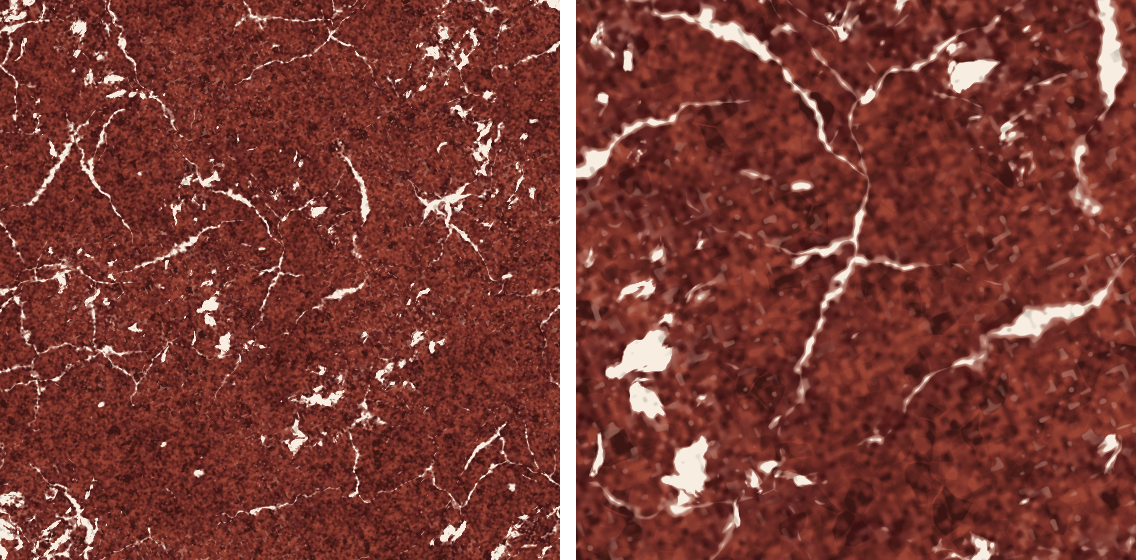
Left: the whole. Right: its middle third, enlarged.
This texture is drawn by a three.js fragment shader. Its source:

```glsl
#define DARK vec3(0.325, 0.122, 0.105)
#define MID vec3(0.455, 0.175, 0.148)
#define LIGHT vec3(0.565, 0.24, 0.185)
#define PLUM vec3(0.31, 0.11, 0.12)
#define PINK vec3(0.74, 0.52, 0.46)
#define CREAM vec3(0.97, 0.93, 0.88)
#define VEINS 22
#define PATCHES 15
#define VEIN_WIDTH 0.0048
#define GRAIN 250.0
#define CONTRAST 1.3
#define SEED 4.0

varying vec2 vUv;

float hash(vec2 p) {
  vec3 q = fract(p.xyx * 0.1031);
  q += dot(q, q.yzx + 33.33);
  return fract((q.x + q.y) * q.z);
}

vec2 hash2(vec2 p) {
  return vec2(hash(p), hash(p + 57.3));
}

vec2 rotate(vec2 p, float a) {
  float c = cos(a), s = sin(a);
  return vec2(c * p.x + s * p.y, c * p.y - s * p.x);
}

float noise(vec2 p) {
  vec2 i = floor(p), f = fract(p);
  f = f * f * (3.0 - 2.0 * f);
  return mix(mix(hash(i), hash(i + vec2(1, 0)), f.x),
             mix(hash(i + vec2(0, 1)), hash(i + vec2(1, 1)), f.x), f.y);
}

float fbm(vec2 p) {
  float sum = 0.0, amp = 0.533;
  for (int i = 0; i < 4; i++) {
    sum += amp * noise(p);
    p = rotate(p, 0.6) * 2.03 + 17.0;
    amp *= 0.5;
  }
  return sum;
}

// x: distance to nearest point, y: gap to the second, z: cell id
vec3 voronoi(vec2 p) {
  vec2 cell = floor(p);
  float near = 9.0, second = 9.0, id = 0.0;
  for (int y = -1; y <= 1; y++)
    for (int x = -1; x <= 1; x++) {
      vec2 c = cell + vec2(x, y);
      float d = length(c + hash2(c) - p);
      if (d < near) {
        second = near;
        near = d;
        id = hash(c + 91.7);
      } else second = min(second, d);
    }
  return vec3(near, second - near, id);
}

// Frame of a scattered feature, repeating across the canvas edge
vec2 scatterFrame(vec2 p, vec2 key) {
  vec2 r = hash2(key + 11.0);
  float slant = r.x < 0.6 ? mix(-1.35, -0.45, r.y) : mix(0.2, 1.2, r.y);
  return rotate(fract(p - hash2(key) + 0.5) - 0.5, slant);
}

// Depth inside tapered, broken veins, negative outside
float veins(vec2 p) {
  float depth = -1.0;
  for (int i = 0; i < VEINS; i++) {
    vec2 key = vec2(float(i) * 3.0, SEED);
    vec2 q = scatterFrame(p, key), r = hash2(key + 23.0);
    float taper = max(1.0 - pow(q.x / mix(0.05, 0.15, r.x), 2.0), -2.0);
    q.y += 0.009 * sin(q.x * 28.0 + 6.0 * r.y);
    float swell = 1.9 * noise(vec2(q.x * 60.0, q.y * 25.0) + key * 7.0) - 0.1;
    float width = VEIN_WIDTH * mix(0.35, 1.2, r.y) * taper * swell;
    depth = max(depth, width - abs(q.y));
  }
  return depth;
}

// Closeness to the brecciated zones, 1 at their hearts
float zones(vec2 p) {
  float envelope = -1.0;
  for (int i = 0; i < PATCHES; i++) {
    vec2 key = vec2(float(i) * 5.0 + 200.0, SEED);
    vec2 size = mix(vec2(0.06, 0.025), vec2(0.14, 0.06), hash(key + 31.0));
    envelope = max(envelope, 1.0 - length(scatterFrame(p, key) / size));
  }
  return envelope;
}

// Depth inside hairline cracks that appear in some regions
float cracks(vec2 p, float zone) {
  float region = fbm(p * 6.0 + 40.0) - 0.62 + 0.1 * max(zone, 0.0);
  float width = min(0.03 * region, 0.0018) * (0.3 + 1.3 * noise(p * 70.0));
  return width - voronoi(p * 8.0 + 3.0).y / 16.0;
}

// Depth inside small isolated pebbles
float pebbles(vec2 p) {
  vec3 v = voronoi(rotate(p, 0.5) * vec2(22.0, 32.0));
  return 0.0075 * (v.z - 0.92) / 0.08 - v.x / 27.0;
}

void main() {
  vec2 p = vUv;
  vec2 g = rotate(p, 0.43);
  vec2 bend = vec2(fbm(p * 9.0), fbm(p * 9.0 + 31.0)) - 0.5;
  vec2 fray = vec2(noise(g * 75.0), noise(g * 75.0 + 80.0)) - 0.5;
  vec2 warped = p + 0.07 * bend + 0.008 * fray;

  // Red ground: crisp grains and small angular clasts
  float fine = noise(g * GRAIN);
  float cloud = fbm(p * 6.0 + 12.0);
  vec3 clast = voronoi((g + 0.008 * fray) * 62.0);
  vec3 chip = voronoi(g * 125.0 + 30.0);
  float inside = smoothstep(0.02, 0.14, clast.y);
  float tone = 1.0 * (fine - 0.5) + 0.4 * (noise(g * 110.0 + 9.0) - 0.5)
             + 0.3 * (cloud - 0.5) + 0.2 * (clast.z - 0.45) * inside
             + 0.4 * (chip.z - 0.5) * smoothstep(0.0, 0.15, chip.y);
  tone -= 0.4 * inside * smoothstep(0.86, 0.9, fract(clast.z * 7.0));
  tone = clamp(0.52 + CONTRAST * tone, -0.35, 1.2);
  vec3 color = tone < 0.5 ? mix(DARK, MID, tone * 2.0)
                          : mix(MID, LIGHT, tone * 2.0 - 1.0);
  float speck = smoothstep(0.72, 0.92, noise(g * 210.0 + 60.0));
  color = mix(color, PINK, 0.55 * speck * smoothstep(0.3, 0.6, cloud));

  // Plum breccia with a mottled pink bloom
  float zone = zones(warped);
  float rag = fbm(rotate(warped, 0.9) * vec2(42.0, 62.0));
  float depth = max(veins(warped), 0.018 * (0.55 * zone + 3.0 * (rag - 0.5) - 0.68));
  depth = max(depth, cracks(warped, zone));
  depth = max(depth, pebbles(p + 0.02 * bend + 0.009 * fray));
  float halo = smoothstep(-0.015, -0.002, depth) * smoothstep(0.35, 0.65, noise(g * 48.0));
  color = mix(color, PLUM + 0.16 * (fine - 0.5), 0.5 * halo);
  float bloom = smoothstep(-0.1, 0.6, zone) * smoothstep(0.5, 0.75, 0.6 * rag + 0.4 * fine);
  color = mix(color, PINK, 0.6 * bloom);

  // White calcite with grainy pink rims
  float rough = depth + 0.0045 * (fine - 0.5) + 0.002 * (noise(g * 130.0) - 0.5);
  color = mix(color, PINK, 0.85 * smoothstep(-0.0018, 0.0006, rough));
  color = mix(color, CREAM - 0.15 * speck, smoothstep(0.0005, 0.0022, rough));
  gl_FragColor = vec4(color, 1.0);
}
```
